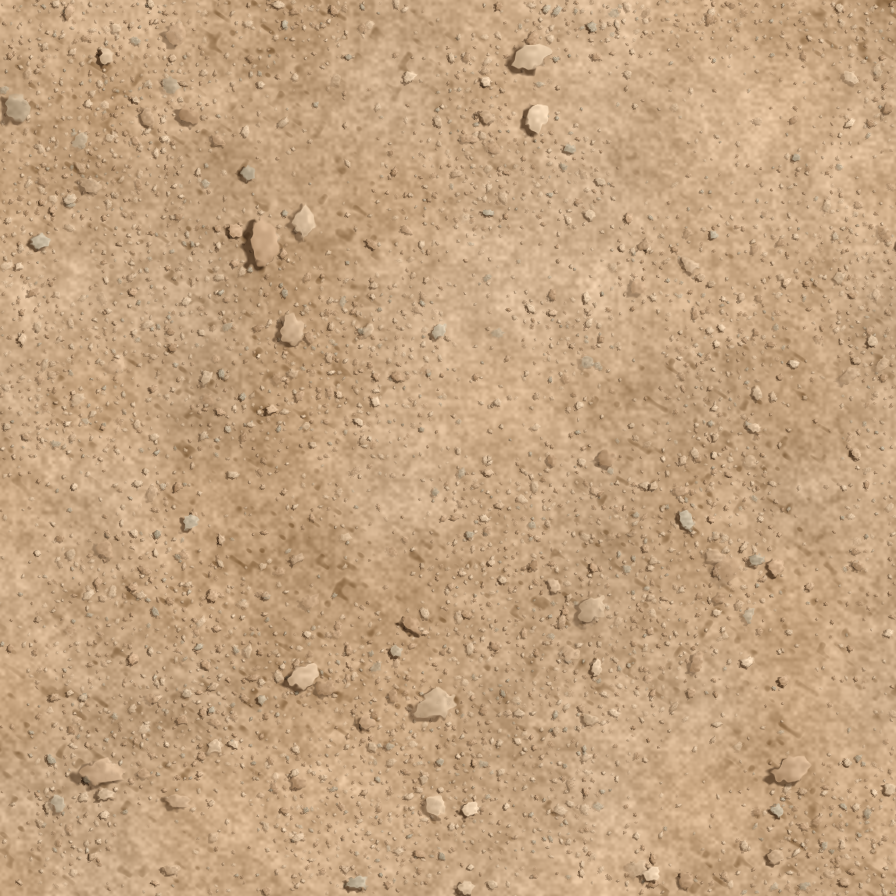
Reproduce this texture procedurally as a Shadertoy shader.

```glsl
// Dry sandy ground strewn with grit, pebbles and a few larger angular stones.
// Layered value noise tints the sand; jittered grids of random rough polygons,
// from fine to coarse, add stones lit from the upper right with short shadows.

const float TAU = 6.28318;
const vec3 SAND = vec3(0.790, 0.659, 0.519);
const vec3 PALE_STONE = vec3(0.90, 0.79, 0.66);
const vec3 TAN_STONE = vec3(0.79, 0.65, 0.51);
const vec3 GREY_STONE = vec3(0.75, 0.69, 0.59);
const vec3 SHADOW_TINT = vec3(0.42, 0.36, 0.29);
const vec2 LIGHT_DIR = vec2(0.83, 0.56);
const float EDGE = 0.0011;

float hash(vec2 p) {
    return fract(sin(dot(p, vec2(127.1, 311.7))) * 43758.5453);
}

vec2 hash2(vec2 p) {
    return vec2(hash(p), hash(p + 37.3));
}

mat2 rotation(float angle) {
    float c = cos(angle), s = sin(angle);
    return mat2(c, s, -s, c);
}

float noise(vec2 p) {
    vec2 cell = floor(p), f = fract(p);
    f = f * f * (3.0 - 2.0 * f);
    float low = mix(hash(cell), hash(cell + vec2(1, 0)), f.x);
    float high = mix(hash(cell + vec2(0, 1)), hash(cell + vec2(1, 1)), f.x);
    return mix(low, high, f.y);
}

float fbm(vec2 p) {
    float sum = 0.0, amplitude = 0.5;
    for (int i = 0; i < 5; i++) {
        sum += amplitude * noise(p);
        p = rotation(0.6) * p * 2.03 + 11.7;
        amplitude *= 0.5;
    }
    return sum / 0.97;
}

// Signed distance to an irregular convex polygon
float stoneDistance(vec2 p, float radius, vec2 id) {
    float d = -1.0;
    for (int i = 0; i < 7; i++) {
        vec2 r = hash2(id + float(i) * 5.31);
        float angle = (float(i) + 0.7 * r.x) * TAU / 7.0;
        d = max(d, dot(p, vec2(cos(angle), sin(angle))) - radius * mix(0.65, 1.1, r.y));
    }
    return d;
}

vec3 stoneColor(float kind, float tone) {
    vec3 color = mix(TAN_STONE, PALE_STONE, smoothstep(0.2, 0.6, kind));
    color = mix(color, GREY_STONE, smoothstep(0.84, 0.92, kind));
    return color + 0.10 * (tone - 0.5);
}

// Shadow first, then the lit body of one stone
vec3 drawStone(vec3 ground, vec2 p, float radius, vec2 id) {
    vec2 look = hash2(id + 71.9);
    float stretch = mix(1.0, 1.6, hash(id + 9.4));
    mat2 turn = rotation(TAU * hash(id + 3.7));
    vec2 squash = vec2(1.0 / stretch, 1.0);
    float rough = noise(p / radius * 2.6 + id) - 0.5;
    vec2 shadowPoint = p + LIGHT_DIR * radius * 0.55;
    float body = stoneDistance(turn * p * squash, radius, id) + 0.35 * radius * rough;
    float shade = stoneDistance(turn * shadowPoint * squash, radius, id) + 0.5 * radius * rough;

    float shadow = 1.0 - smoothstep(-EDGE, EDGE + 0.15 * radius, shade);
    vec3 color = mix(ground, ground * SHADOW_TINT, shadow * mix(0.1, 1.0, look.y));

    float slope = clamp(dot(p, LIGHT_DIR) / radius, -1.0, 1.0);
    vec3 surface = stoneColor(look.x, hash(id + 15.2)) + 0.08 * slope + 0.13 * rough;
    float cover = 1.0 - smoothstep(-EDGE, EDGE, body);
    return mix(color, surface, cover * mix(0.6, 1.0, look.y));
}

// One grid of stones, thinned out where the ground is smooth
vec3 scatterStones(vec3 color, vec2 uv, float cells, float density) {
    vec2 home = floor(uv * cells);
    for (int y = -1; y <= 1; y++) {
        for (int x = -1; x <= 1; x++) {
            vec2 cell = home + vec2(x, y);
            vec2 id = cell + cells * 1.37;
            float cluster = smoothstep(0.2, 0.8, noise(cell / cells * 11.0 + 4.2));
            if (hash(id + 53.1) > density * mix(0.3, 1.6, cluster)) continue;
            vec2 center = (cell + mix(vec2(0.15), vec2(0.85), hash2(id))) / cells;
            float size = hash(id + 21.6);
            float radius = mix(0.11, 0.25, size * size) / cells;
            vec2 p = uv - center;
            if (dot(p, p) < 9.0 * radius * radius) color = drawStone(color, p, radius, id);
        }
    }
    return color;
}

// Broad dusty patches, fine grain and small dark pits
vec3 sandColor(vec2 uv) {
    float patches = fbm(uv * 5.5 + 2.3) - 0.5;
    float mottling = fbm(uv * 30.0 + 8.1) - 0.5;
    vec2 slanted = rotation(0.6) * uv;
    float grain = noise(slanted * vec2(115.0, 160.0)) - 0.5;
    float fineGrain = noise(uv * 250.0 + 19.0) - 0.5;
    float pits = smoothstep(0.74, 0.96, noise(slanted * vec2(85.0, 120.0) + 31.0));
    float tone = 0.21 * patches + 0.14 * mottling + 0.10 * grain + 0.10 * fineGrain;
    tone -= 0.15 * pits * smoothstep(0.15, -0.1, patches);
    float warmth = 0.015 * (noise(uv * 9.0 + 44.0) - 0.5);
    return SAND + tone + vec3(warmth, 0.0, -warmth);
}

void mainImage(out vec4 fragColor, in vec2 fragCoord) {
    vec2 uv = fragCoord / iResolution.y;
    vec3 color = sandColor(uv);
    color = scatterStones(color, uv, 105.0, 0.46);
    color = scatterStones(color, uv, 56.0, 0.36);
    color = scatterStones(color, uv, 28.0, 0.25);
    color = scatterStones(color, uv, 13.0, 0.16);
    fragColor = vec4(clamp(color, 0.0, 1.0), 1.0);
}
```
